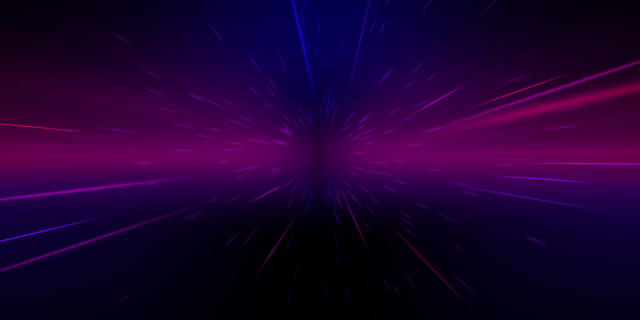
Write a WebGL 1 fragment shader that draws this background.

```glsl
precision highp float;

uniform vec2 u_resolution;

const vec2 VANISHING_POINT = vec2(0.497, 0.513);
const float PI = 3.14159;
const vec3 CRIMSON = vec3(0.26, 0.0, 0.14);
const vec3 PURPLE = vec3(0.12, 0.0, 0.08);
const vec3 SKY = vec3(0.03, 0.0, 0.17);
const vec3 INDIGO = vec3(0.06, 0.0, 0.27);
const vec3 ZENITH = vec3(0.0, 0.0, 0.24);
const vec3 RED_LIGHT = vec3(0.42, 0.0, 0.16);
const vec3 PINK_LIGHT = vec3(0.36, 0.0, 0.30);
const vec3 VIOLET_LIGHT = vec3(0.26, 0.0, 0.50);
const vec3 BLUE_LIGHT = vec3(0.03, 0.02, 0.45);

float hash(vec2 p) {
  vec3 q = fract(p.xyx * 0.1031);
  q += dot(q, q.yzx + 33.33);
  return fract((q.x + q.y) * q.z);
}

float noise(float x, float seed) {
  float cell = floor(x);
  float f = fract(x);
  return mix(hash(vec2(cell, seed)), hash(vec2(cell + 1.0, seed)), f * f * (3.0 - 2.0 * f));
}

float glow(float d, float width) {
  return exp(-d * d / (width * width));
}

// A line that keeps its energy when thinner than a pixel
float softLine(float d, float width, float pixel) {
  float w = max(width, 0.8 * pixel);
  return glow(d, w) * width / w;
}

// A streak that swells and fades between two points
float beam(vec2 p, vec2 a, vec2 b, float width, float pixel) {
  vec2 ab = b - a;
  float t = clamp(dot(p - a, ab) / dot(ab, ab), 0.0, 1.0);
  float fade = smoothstep(0.0, 0.45, t) * (1.0 - smoothstep(0.55, 1.0, t));
  return softLine(length(p - a - ab * t), width, pixel) * fade;
}

vec3 backdrop(vec2 p, float rays) {
  float above = max(p.y, 0.0);
  float below = max(-p.y, 0.0);

  // Blue depths over and under the horizon
  vec3 sky = SKY * glow(length(vec2(p.x * 0.45, above)), 0.5);
  vec3 ground = INDIGO * glow(below, 0.5);
  vec3 color = mix(sky, ground, smoothstep(0.0, 0.12, below));
  color += ZENITH * glow(p.x, 0.42) * smoothstep(0.0, 0.42, above);

  // Crimson wings, parted by the blue cone
  float cone = glow(p.x, 0.08 + 0.5 * above) * smoothstep(0.0, 0.22, above);
  float wings = glow(above, 0.28) * glow(below, 0.13) * (1.0 - 0.85 * cone);
  float core = 1.0 - 0.5 * glow(p.x, 0.12);
  color += CRIMSON * wings * core * rays;
  color += PURPLE * glow(p.y - 0.01, 0.055) * core * rays;

  // Dark floor and the faint central seam
  color *= 1.0 - glow(p.x, 0.55) * smoothstep(0.02, 0.28, below);
  return color * (1.0 - 0.22 * glow(p.x, 0.018) * glow(p.y, 0.18));
}

vec3 scatteredStreaks(float angle, float side, float radius, float pixel) {
  vec3 color = vec3(0.0);
  for (int i = 0; i < 5; i++) {
    float layer = float(i);
    float count = 17.0 + 7.0 * layer;
    float slot = angle / PI * count;
    vec2 id = vec2(floor(slot) + 60.0, layer * 5.0 + side * 2.0 + 20.0);
    float pick = hash(id);
    float place = hash(id + 71.3);
    float tint = hash(id + 137.9);
    float start = 0.09 + 0.65 * place * place;
    float t = (radius - start) / (0.03 + 0.15 * tint * start + 0.04 * pick);
    float fade = smoothstep(0.0, 0.5, t) * (1.0 - smoothstep(0.5, 1.0, t));
    float d = (fract(slot) - 0.3 - 0.4 * tint) * PI / count * radius;
    vec3 light = mix(PINK_LIGHT, VIOLET_LIGHT, tint);
    light = mix(light, BLUE_LIGHT, smoothstep(1.1, 1.4, abs(angle)));
    color += light * softLine(d, 0.0016, pixel) * fade * step(0.45, pick) * 0.75;
  }
  return color;
}

vec3 mainBeams(vec2 p, float px) {
  // Upper right
  vec3 color = RED_LIGHT * 0.8 * beam(p, vec2(0.2, 0.035), vec2(1.4, 0.305), 0.017, px);
  color += PINK_LIGHT * beam(p, vec2(0.25, 0.045), vec2(1.4, 0.425), 0.005, px);
  color += RED_LIGHT * 1.5 * beam(p, vec2(0.44, 0.137), vec2(0.82, 0.27), 0.002, px);
  color += PINK_LIGHT * 1.5 * beam(p, vec2(0.27, 0.115), vec2(0.48, 0.235), 0.002, px);
  // Left
  color += PINK_LIGHT * beam(p, vec2(-0.3, -0.055), vec2(-1.3, -0.173), 0.005, px);
  color += PINK_LIGHT * 0.9 * beam(p, vec2(-0.3, -0.13), vec2(-1.3, -0.46), 0.005, px);
  color += VIOLET_LIGHT * 1.4 * beam(p, vec2(-0.63, -0.18), vec2(-1.2, -0.317), 0.0025, px);
  color += RED_LIGHT * beam(p, vec2(-0.7, 0.072), vec2(-1.15, 0.115), 0.0025, px);
  color += PINK_LIGHT * beam(p, vec2(-0.1, -0.085), vec2(-0.23, -0.155), 0.0025, px);
  // Lower right
  color += VIOLET_LIGHT * 0.8 * beam(p, vec2(0.34, -0.077), vec2(0.95, -0.182), 0.002, px);
  color += VIOLET_LIGHT * beam(p, vec2(0.5, -0.058), vec2(0.9, -0.087), 0.0025, px);
  color += VIOLET_LIGHT * beam(p, vec2(0.55, -0.023), vec2(1.25, -0.027), 0.0025, px);
  // Floor
  color += PINK_LIGHT * 0.8 * beam(p, vec2(-0.05, -0.16), vec2(-0.21, -0.4), 0.0025, px);
  color += PINK_LIGHT * 0.8 * beam(p, vec2(0.06, -0.085), vec2(0.17, -0.32), 0.003, px);
  color += RED_LIGHT * 0.8 * beam(p, vec2(0.19, -0.18), vec2(0.5, -0.5), 0.0025, px);
  // Zenith
  color += BLUE_LIGHT * beam(p, vec2(0.005, 0.12), vec2(-0.12, 0.66), 0.0045, px);
  return color + VIOLET_LIGHT * 0.5 * beam(p, vec2(0.08, 0.13), vec2(0.2, 0.66), 0.003, px);
}

void main() {
  vec2 p = (gl_FragCoord.xy - VANISHING_POINT * u_resolution) / u_resolution.y;
  float pixel = 1.0 / u_resolution.y;
  float side = step(0.0, p.x);
  float angle = atan(p.y, abs(p.x) + 0.0001);
  float rayNoise = 0.6 * noise(angle * 16.0 + 40.0, side + 3.0)
                 + 0.4 * noise(angle * 55.0 + 120.0, side + 9.0);
  float rays = 1.0 + 0.4 * (rayNoise - 0.5) * smoothstep(0.1, 0.6, abs(p.x));
  vec3 color = backdrop(p, rays);
  color += scatteredStreaks(angle, side, length(p), pixel);
  color += mainBeams(p, pixel);
  gl_FragColor = vec4(color, 1.0);
}
```
